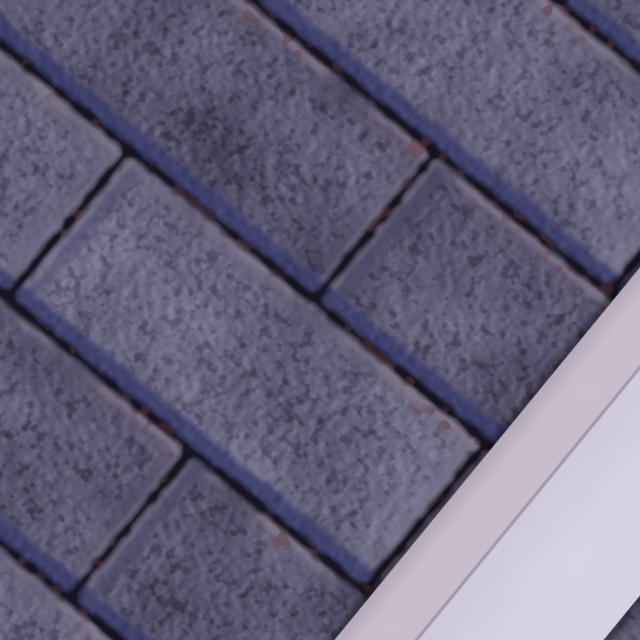
Write a Shadertoy shader that draws this texture.

```glsl
// Diagonal bevelled stone pavers in running bond, crossed by a pale painted kerb strip.

float hash(vec2 p) {
    vec3 q = fract(vec3(p.xyx) * 0.1031);
    q += dot(q, q.yzx + 33.33);
    return fract((q.x + q.y) * q.z);
}

float noise(vec2 p) {
    vec2 i = floor(p), f = fract(p);
    f = f * f * (3.0 - 2.0 * f);
    return mix(mix(hash(i), hash(i + vec2(1, 0)), f.x),
               mix(hash(i + vec2(0, 1)), hash(i + vec2(1, 1)), f.x), f.y);
}

float fbm(vec2 p) {
    float sum = 0.0, amp = 0.5;
    for (int i = 0; i < 4; i++) {
        sum += amp * noise(p);
        p = mat2(1.6, 1.2, -1.2, 1.6) * p + 17.3;
        amp *= 0.5;
    }
    return sum / 0.9375;
}

// Height of the rough stone surface
float grain(vec2 p) {
    return 0.6 * noise(p * 85.0 + 40.0) + 0.4 * noise(p.yx * 150.0 + 90.0);
}

float roundBox(vec2 p, vec2 halfSize, float radius) {
    vec2 d = abs(p) - halfSize + radius;
    return length(max(d, 0.0)) + min(max(d.x, d.y), 0.0) - radius;
}

vec3 pavers(vec2 p, float px) {
    const vec2 size = vec2(0.722, 0.3014);

    // Running bond: every other row is shifted and darker
    float row = floor((p.y - 0.052) / size.y);
    float odd = mod(row, 2.0);
    vec2 start = vec2(mix(0.304, 0.677, odd), 0.052);
    vec2 id = vec2(floor((p.x - start.x) / size.x), row);
    vec2 q = p - start - id * size;
    vec2 far = size - q;

    // Stone face: broad mottling plus embossed grain
    float wear = fbm(p * 9.0 + id * 3.7 + 20.0);
    float relief = grain(p + vec2(0.0035, -0.002)) - grain(p - vec2(0.0035, -0.002));
    float pits = smoothstep(0.46, 0.22, grain(p + 3.0));
    float tone = 0.56 + mix(0.12, -0.12, odd) + 0.12 * (hash(id + 50.0) - 0.5);
    float edge = min(min(q.x, far.x), min(q.y, far.y));
    float rough = mix(0.35, 1.0, smoothstep(0.015, 0.05, edge));
    tone += 0.8 * (wear - 0.5) + rough * (0.55 * relief - 0.35 * pits);
    vec3 col = mix(vec3(0.26, 0.24, 0.335), vec3(0.48, 0.47, 0.575), clamp(tone, -0.2, 1.2));

    // Bevels: blue shade on the lower sides, warm light on the upper ones
    float ragged = 0.010 * (fbm(p * 35.0 + 8.0) - 0.5);
    float shade = smoothstep(0.040, 0.024, far.y + ragged);
    col = mix(col, vec3(0.22, 0.24, 0.42) + 0.07 * relief, 0.85 * shade);
    float sideShade = smoothstep(0.014, 0.024, q.x) * smoothstep(0.046, 0.028, q.x + ragged);
    col = mix(col, vec3(0.28, 0.28, 0.41), 0.5 * sideShade);
    float rim = smoothstep(0.004, 0.011, q.y) * smoothstep(0.027, 0.014, q.y + ragged);
    col = mix(col, vec3(0.53, 0.48, 0.54), 0.65 * rim * smoothstep(0.2, 0.6, wear));
    float sideRim = smoothstep(0.020, 0.010, min(q.x, far.x) + ragged);
    col = mix(col, vec3(0.46, 0.44, 0.53), 0.5 * sideRim * (1.0 - shade));

    // Rusty stains scattered near the upper edge
    float rust = smoothstep(0.60, 0.75, noise(p * 70.0 + 5.0)) * smoothstep(0.5, 0.65, wear);
    col = mix(col, vec3(0.40, 0.29, 0.32), 0.7 * rust * smoothstep(0.055, 0.02, q.y));

    // Dark joints with uneven edges and brown dirt
    float d = roundBox(q - 0.5 * size, 0.5 * size - 0.0045, 0.016);
    d += 0.006 * (noise(p * 60.0 + 30.0) - 0.5);
    col *= 1.0 - 0.35 * smoothstep(-0.009, 0.0, d);
    float dirt = smoothstep(0.62, 0.85, noise(p * 55.0 + 70.0));
    vec3 joint = mix(vec3(0.09, 0.08, 0.125), vec3(0.25, 0.14, 0.15), dirt);
    return mix(col, joint, smoothstep(-0.001 - px, 0.002 + px, d));
}

void mainImage(out vec4 fragColor, in vec2 fragCoord) {
    float px = 1.0 / iResolution.y;
    vec2 uv = fragCoord * px;

    // x runs along the paver rows, y across them toward the lower left
    vec2 down = vec2(uv.x, 1.0 - uv.y);
    vec2 p = vec2(dot(down, vec2(0.773, 0.634)), dot(down, vec2(-0.634, 0.773)));
    vec3 col = pavers(p, px);

    // Contact shadow beside the kerb
    col *= 1.0 - 0.4 * smoothstep(1.018, 1.038, p.x) * smoothstep(1.385, 1.363, p.x);

    // Kerb strip: grey-pink side, crease, pale top
    vec3 side = mix(vec3(0.71, 0.67, 0.73), vec3(0.78, 0.74, 0.80),
                    smoothstep(1.038, 1.075, p.x));
    vec3 top = mix(vec3(0.81, 0.79, 0.86), vec3(0.84, 0.825, 0.89),
                   smoothstep(1.14, 1.25, p.x));
    vec3 kerb = mix(side, top, smoothstep(1.137 - px, 1.137 + px, p.x));
    kerb = mix(kerb, vec3(0.57, 0.54, 0.61), 0.8 * smoothstep(0.003 + px, 0.0, abs(p.x - 1.137)));
    kerb += 0.015 * (fbm(p * 12.0 + 60.0) - 0.5);
    float strip = smoothstep(-px, px, 0.1626 - abs(p.x - 1.2004));
    fragColor = vec4(mix(col, kerb, strip), 1.0);
}
```
